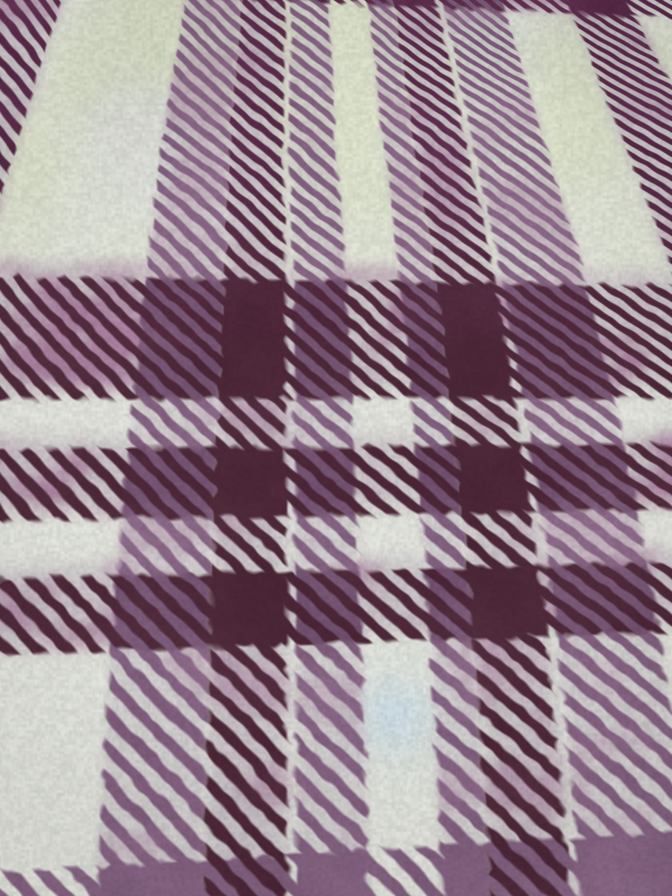
This pattern is drawn by a Shadertoy shader. Its source:

```glsl
// Wine and plum plaid printed on pale flannel, receding toward the top.
// Columns and rows are lists of bands; a diagonal twill stripe decides which
// of the two shows. Value noise adds folds, ragged ends, bled dye and nap.

const vec3 CLOTH = vec3(0.86, 0.87, 0.84);
const vec3 DYED_CLOTH = vec3(0.75, 0.72, 0.745);
const vec3 PLUM = vec3(0.46, 0.33, 0.45);
const vec3 WINE = vec3(0.30, 0.155, 0.22);
const vec3 FAR_WINE = vec3(0.36, 0.17, 0.30);
const vec3 BLEED = vec3(0.62, 0.42, 0.57);
const vec3 YELLOW_TINT = vec3(0.84, 0.86, 0.77);
const vec3 BLUE_TINT = vec3(0.76, 0.83, 0.87);

const float AXIS_X = 0.316;        // column line that stays upright
const float LEVEL_Y = 0.43;        // row line that stays level
const float ROW_TILT = 0.115;
const float TWILL_PERIOD = 0.0326;
const float TWILL_WIDTH = 0.49;
const float TWILL_BLUR = 0.13;
const float EDGE_BLUR = 0.0025;
const float EDGE_RAGGED = 0.007;
const float HALO_BLUR = 0.022;
const float FOLD_DEPTH = 0.05;
const float NAP = 0.075;

// Band limits (start, end), in canvas heights
const vec2 WINE_COLUMNS[4] = vec2[4](vec2(-0.70, -0.425), vec2(-0.082, 0.004),
                                     vec2(0.211, 0.293), vec2(0.545, 0.66));
const vec2 PLUM_COLUMNS[4] = vec2[4](vec2(-0.190, -0.082), vec2(0.014, 0.087),
                                     vec2(0.163, 0.211), vec2(0.304, 0.419));
const vec2 WINE_ROWS[4] = vec2[4](vec2(-0.20, 0.0), vec2(0.313, 0.445),
                                  vec2(0.499, 0.576), vec2(0.638, 0.720));
const vec2 PLUM_ROW = vec2(0.954, 1.2);

float hash(vec2 p) {
    vec3 q = fract(vec3(p.xyx) * 0.1031);
    q += dot(q, q.yzx + 33.33);
    return fract((q.x + q.y) * q.z);
}

float noise(vec2 p) {
    vec2 i = floor(p), f = fract(p);
    f = f * f * (3.0 - 2.0 * f);
    return mix(mix(hash(i), hash(i + vec2(1, 0)), f.x),
               mix(hash(i + vec2(0, 1)), hash(i + vec2(1, 1)), f.x), f.y);
}

float cloud(vec2 p) {
    return 0.6 * noise(p) + 0.3 * noise(p * 2.1 + 7.3) + 0.1 * noise(p * 4.3 + 3.1);
}

float band(float x, vec2 limits, float blur) {
    return smoothstep(limits.x - blur, limits.x + blur, x)
         * (1.0 - smoothstep(limits.y - blur, limits.y + blur, x));
}

float bands(float x, vec2 list[4], float blur) {
    float cover = 0.0;
    for (int i = 0; i < 4; i++) cover = max(cover, band(x, list[i], blur));
    return cover;
}

void mainImage(out vec4 fragColor, in vec2 fragCoord) {
    vec2 p = fragCoord / iResolution.y;
    p.y = 1.0 - p.y;
    float pixel = 1.0 / iResolution.y;

    // Perspective: columns widen and rows tilt toward the viewer
    float spread = 0.58 + 0.806 * p.y - 0.295 * p.y * p.y;
    float x = (p.x - AXIS_X) / spread;
    float y = p.y + (p.x - AXIS_X) * (p.y - LEVEL_Y) * ROW_TILT;
    float depth = -3.72 * inversesqrt(0.61 + 0.538 * y);

    // Folds bend the far twill; a slight wobble remains up close
    float far = 1.0 - smoothstep(0.12, 0.42, p.y);
    float fold = noise(p * vec2(9.0, 10.0) + 4.7) - 0.5;
    depth += fold * mix(0.006, FOLD_DEPTH, far);
    x += (noise(p * 6.0 + 21.0) - 0.5) * 0.012 * far;

    // Twill: 1 where the column colour lies on top
    float phase = (depth - x) / TWILL_PERIOD + 0.16 * (noise(p * 75.0) - 0.5);
    float blur = TWILL_BLUR + fwidth(phase) * 0.5;
    float twill = 1.0 - smoothstep(-blur, blur, 2.0 * abs(fract(phase) - 0.5) - TWILL_WIDTH);

    // Coverage, with ragged band ends
    vec2 ragged = EDGE_RAGGED * (vec2(noise(p * 95.0), noise(p * 95.0 + 40.0)) - 0.5);
    float soft = EDGE_BLUR + pixel;
    float wineColumn = bands(x + ragged.x, WINE_COLUMNS, soft);
    float plumColumn = bands(x + ragged.x, PLUM_COLUMNS, soft);
    float wineRow = bands(y + ragged.y, WINE_ROWS, soft);
    float plumRow = band(y + ragged.y, PLUM_ROW, soft);

    // Ground cloth: faint tints, greyed and blushed beside the dye
    float columnHalo = max(bands(x, WINE_COLUMNS, HALO_BLUR),
                           0.65 * bands(x, PLUM_COLUMNS, 0.5 * HALO_BLUR));
    float rowHalo = bands(y + 0.010, WINE_ROWS, HALO_BLUR);
    float patches = cloud(p * vec2(13.0, 17.0) + 2.0);
    vec3 ground = mix(CLOTH, YELLOW_TINT, far * smoothstep(0.35, 0.7, cloud(p * 5.0)));
    float blueSpot = exp(-dot(p - vec2(0.44, 0.80), p - vec2(0.44, 0.80)) * 500.0);
    ground = mix(ground, BLUE_TINT, 0.8 * blueSpot);
    ground = mix(ground, DYED_CLOTH, max(columnHalo, rowHalo) * (0.65 + 0.5 * patches));
    float blush = smoothstep(0.46, 0.78, patches) * max(rowHalo, 0.5 * columnHalo);
    ground = mix(ground, BLEED, 0.75 * blush);

    // Interlace column and row colours
    vec3 wine = mix(WINE, FAR_WINE, far * (0.6 + 0.5 * patches)) + 0.05 * (patches - 0.5);
    vec3 plum = PLUM + 0.09 * (patches - 0.5) + 0.05 * (1.0 - wineRow);
    vec3 columnColor = mix(mix(ground, plum, plumColumn), wine, wineColumn);
    vec3 rowColor = mix(mix(ground, plum, plumRow), wine, wineRow);
    // An empty column or row never hides the one crossing it by more than its stripe
    vec3 color = mix(rowColor, columnColor, twill);

    // Brushed nap and soft fold shading
    float nap = noise(p * vec2(230.0, 300.0)) + 0.5 * noise(p * vec2(420.0, 160.0)) - 0.75;
    color *= 1.0 + NAP * nap + 0.06 * fold * far;
    color *= 1.0 - 0.05 * smoothstep(0.25, 0.6, distance(p, vec2(0.375, 0.5)));
    fragColor = vec4(clamp(color, 0.0, 1.0), 1.0);
}
```
